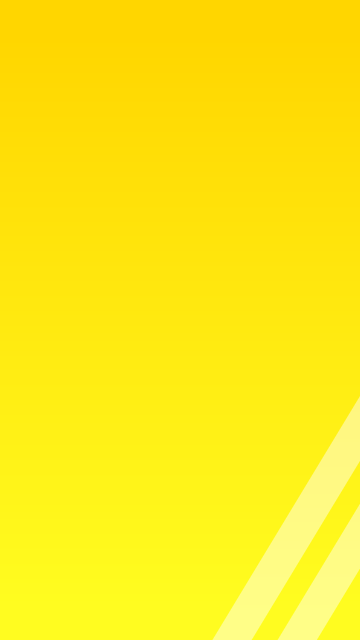
Write a Shadertoy shader that draws this background.

```glsl
#define TOP_COLOR vec3(1.0, 0.84, 0.0)
#define BOTTOM_COLOR vec3(1.0, 0.99, 0.125)
#define FADE_LOW 0.05
#define FADE_HIGH 0.94
#define STRIPE_START 0.590
#define STRIPE_PITCH 0.181
#define STRIPE_WIDTH 0.109
#define STRIPE_LEAN 0.605
#define STRIPE_COUNT 2
#define STRIPE_OPACITY 0.46

// Coverage of a band between two edges, softened over one pixel
float band(float position, float start, float width, float softness) {
    float inside = 0.5 * width - abs(position - start - 0.5 * width);
    return clamp(inside / softness + 0.5, 0.0, 1.0);
}

void mainImage(out vec4 fragColor, in vec2 fragCoord) {
    vec2 uv = fragCoord / iResolution.xy;
    vec2 p = vec2(uv.x, uv.y * iResolution.y / iResolution.x);

    // Vertical gradient
    float height = clamp((uv.y - FADE_LOW) / (FADE_HIGH - FADE_LOW), 0.0, 1.0);
    vec3 color = mix(BOTTOM_COLOR, TOP_COLOR, height);

    // Leaning pale stripes in the lower right corner
    float across = p.x - STRIPE_LEAN * p.y;
    float softness = length(vec2(1.0, STRIPE_LEAN)) / iResolution.x;
    float coverage = 0.0;
    for (int i = 0; i < STRIPE_COUNT; i++) {
        float start = STRIPE_START + float(i) * STRIPE_PITCH;
        coverage = max(coverage, band(across, start, STRIPE_WIDTH, softness));
    }
    color = mix(color, vec3(1.0), STRIPE_OPACITY * coverage);

    fragColor = vec4(color, 1.0);
}
```
